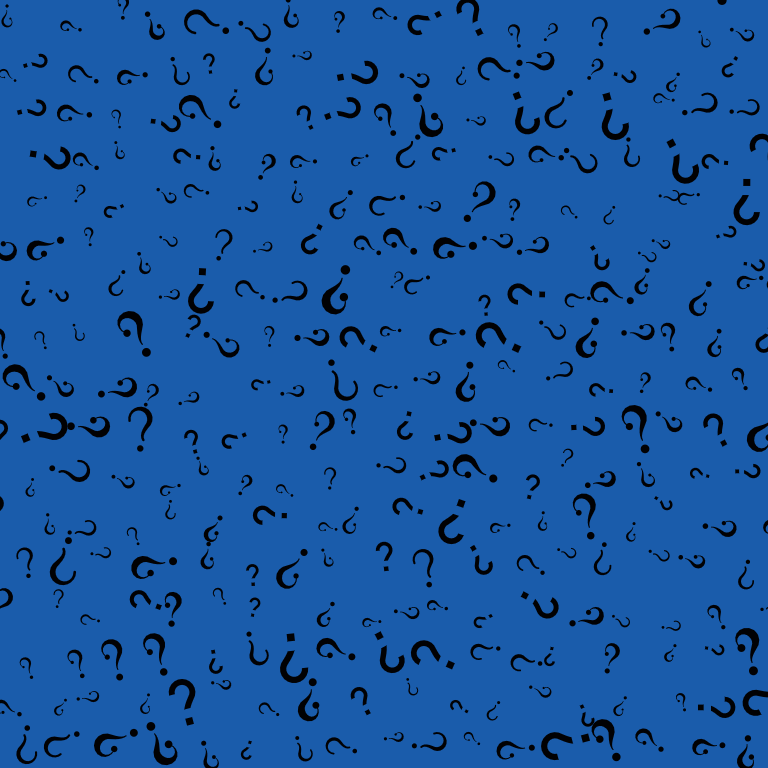
Reproduce this pattern procedurally as a WebGL 1 fragment shader.

```glsl
precision highp float;
// Scattered black hook-and-dot marks, turned every way, on a flat blue ground.

uniform vec2 u_resolution;

const vec3 GROUND = vec3(0.102, 0.361, 0.671);
const vec3 INK = vec3(0.005, 0.005, 0.012);
const float CELLS = 17.0;          // grid cells across the canvas
const float MIN_LENGTH = 0.43;     // mark length, in cells
const float MAX_LENGTH = 1.12;
const float SIZE_SKEW = 1.8;       // higher favours small marks
const float TILT = 0.6;            // lean away from a quarter turn, radians
const float BOLD_SHARE = 0.27;     // even stroke with a square dot
const float WAVY_SHARE = 0.23;     // swaying stem with a round dot
const vec2 HOOK_CENTER = vec2(0.0, 0.215);
const float HOOK_RADIUS = 0.22;
const float HOOK_END = -0.7;       // angle where the hook turns into the stem
const float HOOK_PART = 0.7;       // portion of the spine taken by the hook
const float STEM_PULL = 0.26;
const float STEM_Y = -0.24;
const float BOLD_CUT = -0.15;
const vec2 DOT_CENTER = vec2(0.0, -0.42);
const int SEGMENTS = 18;

struct Style {
  float bold;    // 1 for square cut ends and a square dot
  float start;   // angle where the hook begins
  float curl;    // inward curl of the hook's beginning
  float hair;    // thinnest half width
  float swell;   // half width added at the thickest place
  float ball;    // radius of the ball at the beginning
  float dotSize;
  float sway;    // sideways shift of the stem's foot
};

float hash(vec2 cell, float seed) {
  vec3 q = fract(vec3(cell.xyx + seed * 17.3) * vec3(0.1031, 0.1030, 0.0973));
  q += dot(q, q.yzx + 33.33);
  return fract((q.x + q.y) * q.z);
}

Style pickStyle(float kind, float weight) {
  if (kind < BOLD_SHARE)
    return Style(1.0, 3.14, 0.0, 0.062, 0.0, 0.0, 0.075, 0.0);
  if (kind < BOLD_SHARE + WAVY_SHARE)
    return Style(0.0, 3.3, 0.0, 0.026, 0.035 * weight, 0.0, 0.068, 0.07);
  return Style(0.0, 3.9, 0.3, 0.012, 0.078 * weight, 0.085 * weight,
               0.04 + 0.055 * weight, 0.02);
}

// Hook arc followed by a quadratic curve down the stem.
vec2 spine(float t, Style s) {
  if (t < HOOK_PART) {
    float u = t / HOOK_PART;
    float a = mix(s.start, HOOK_END, u);
    float r = HOOK_RADIUS * mix(1.0 - s.curl, 1.0, smoothstep(0.0, 0.5, u));
    return HOOK_CENTER + r * vec2(cos(a), sin(a));
  }
  float v = (t - HOOK_PART) / (1.0 - HOOK_PART);
  vec2 from = HOOK_CENTER + HOOK_RADIUS * vec2(cos(HOOK_END), sin(HOOK_END));
  vec2 bend = from + STEM_PULL * vec2(sin(HOOK_END), -cos(HOOK_END));
  vec2 foot = vec2(s.sway, STEM_Y);
  return mix(mix(from, bend, v), mix(bend, foot, v), v);
}

float halfWidth(float t, Style s) {
  float swell = smoothstep(0.1, 0.55, t) * (1.0 - smoothstep(0.5, 1.0, t));
  return s.hair + s.swell * swell;
}

// Signed distance to a mark of unit length.
float markDistance(vec2 p, Style s) {
  vec2 a = spine(0.0, s);
  float d = length(p - a) - max(s.ball, s.hair);
  for (int i = 0; i < SEGMENTS; i++) {
    float t = float(i) / float(SEGMENTS);
    vec2 b = spine(t + 1.0 / float(SEGMENTS), s);
    vec2 ab = b - a;
    float h = clamp(dot(p - a, ab) / dot(ab, ab), 0.0, 1.0);
    d = min(d, length(p - a - ab * h) - halfWidth(t + h / float(SEGMENTS), s));
    a = b;
  }
  vec2 q = p - DOT_CENTER;
  if (s.bold > 0.5) {
    float cut = p.x < -0.1 ? HOOK_CENTER.y : BOLD_CUT;
    return min(max(d, cut - p.y), max(abs(q.x), abs(q.y)) - s.dotSize);
  }
  return min(d, length(q) - s.dotSize);
}

void main() {
  float scale = CELLS / min(u_resolution.x, u_resolution.y);
  vec2 p = gl_FragCoord.xy * scale;
  float d = 1.0;

  // Nearest marks in the staggered grid.
  for (int j = -1; j <= 1; j++) {
    for (int i = -1; i <= 1; i++) {
      float row = floor(p.y) + float(j);
      float shift = 0.5 * mod(row, 2.0);
      vec2 cell = vec2(floor(p.x - shift) + float(i), row);
      float size = pow(hash(cell, 1.0), SIZE_SKEW);
      float len = mix(MIN_LENGTH, MAX_LENGTH, size);
      float room = max(0.6 - 0.5 * len, 0.1);
      vec2 jitter = room * (2.0 * vec2(hash(cell, 2.0), hash(cell, 3.0)) - 1.0);
      vec2 local = (p - cell - vec2(0.5 + shift, 0.5) - jitter) / len;
      if (dot(local, local) > 0.36) continue;

      float angle = 1.5708 * floor(4.0 * hash(cell, 4.0))
                  + TILT * (2.0 * hash(cell, 5.0) - 1.0);
      float c = cos(angle), s = sin(angle);
      float weight = mix(0.35, 1.0, mix(hash(cell, 6.0), sqrt(size), 0.5));
      Style style = pickStyle(hash(cell, 7.0), weight);
      d = min(d, len * markDistance(mat2(c, -s, s, c) * local, style));
    }
  }

  float ink = clamp(0.5 - d / scale, 0.0, 1.0);
  gl_FragColor = vec4(mix(GROUND, INK, ink), 1.0);
}
```
